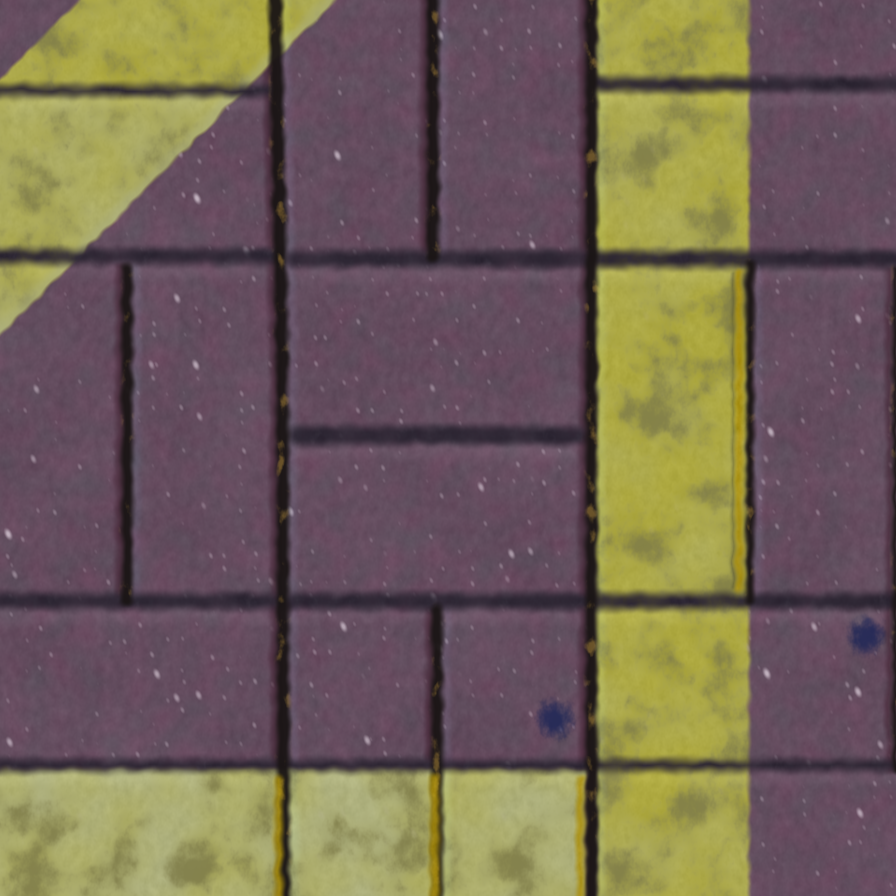
Write a WebGL 2 fragment shader that draws this texture.

```glsl
#version 300 es
precision highp float;
// Worn block paving: plum bricks with yellow marking bands and dark joints.
// Joints are distances to segments; bands are smooth masks; grain, stains
// and grit come from gradient noise and hashed cells.

uniform vec2 u_resolution;
out vec4 fragColor;

const vec3 PLUM = vec3(0.39, 0.30, 0.37);
const vec3 YELLOW = vec3(0.68, 0.66, 0.25);
const vec3 PALE = vec3(0.68, 0.69, 0.49);
const vec3 OLIVE = vec3(0.49, 0.48, 0.28);
const vec3 GOLD = vec3(0.67, 0.56, 0.05);
const vec3 SHADOW = vec3(0.17, 0.145, 0.195);
const vec3 SOIL = vec3(0.10, 0.08, 0.08);
const vec3 MAROON = vec3(0.25, 0.13, 0.19);
const vec3 INK = vec3(0.12, 0.15, 0.34);
const vec3 GRIT = vec3(0.78, 0.72, 0.77);
const float EDGE_SOFT = 0.004;    // blur of painted edges
const float ROW_SOFT = 0.0075;    // blur of shaded row joints
const float COLUMN_SOFT = 0.0045; // blur of column joints
const float WOBBLE = 0.004;       // roughness of joints

vec2 hash2(vec2 p) {
  vec3 q = fract(vec3(p.xyx) * vec3(0.1031, 0.1030, 0.0973));
  q += dot(q, q.yzx + 33.33);
  return fract((q.xx + q.yz) * q.zy);
}

float corner(vec2 cell, vec2 f, vec2 o) {
  return dot(hash2(cell + o) * 2.0 - 1.0, f - o);
}

float gradNoise(vec2 p) {
  vec2 i = floor(p), f = fract(p);
  vec2 u = f * f * f * (f * (f * 6.0 - 15.0) + 10.0);
  return mix(mix(corner(i, f, vec2(0)), corner(i, f, vec2(1, 0)), u.x),
             mix(corner(i, f, vec2(0, 1)), corner(i, f, vec2(1)), u.x), u.y);
}

float fbm(vec2 p) {
  float sum = 0.0, amp = 1.0;
  for (int i = 0; i < 3; i++) {
    sum += amp * gradNoise(p);
    p = mat2(1.6, 1.2, -1.2, 1.6) * p + 7.3;
    amp *= 0.6;
  }
  return sum;
}

// Coverage of a soft bar running from a to b
float bar(vec2 p, vec2 a, vec2 b, float halfWidth, float soft) {
  vec2 d = b - a;
  float t = clamp(dot(p - a, d) / dot(d, d), 0.0, 1.0);
  return 1.0 - smoothstep(-soft, soft, length(p - a - d * t) - halfWidth);
}
float row(vec2 p, float y, float x0, float x1, float w) {
  return bar(p, vec2(x0, y), vec2(x1, y), w, ROW_SOFT);
}
float column(vec2 p, float x, float y0, float y1, float w) {
  return bar(p, vec2(x, y0), vec2(x, y1), w, COLUMN_SOFT);
}

float rowJoints(vec2 p) {
  float j = max(row(p, 0.899, -0.1, 0.300, 0.006), row(p, 0.906, 0.665, 1.1, 0.008));
  j = max(j, max(row(p, 0.714, -0.1, 0.31, 0.008), row(p, 0.711, 0.33, 1.1, 0.009)));
  j = max(j, row(p, 0.514, 0.333, 0.645, 0.010));
  j = max(j, row(p, 0.329, -0.1, 1.1, 0.0085));
  return max(j, row(p, 0.146, -0.1, 1.1, 0.006));
}

float columnJoints(vec2 p) {
  float j = bar(p, vec2(0.306, 1.05), vec2(0.315, 0.6), 0.0075, COLUMN_SOFT);
  j = max(j, bar(p, vec2(0.315, 0.6), vec2(0.317, -0.1), 0.007, COLUMN_SOFT));
  j = max(j, column(p, 0.660, -0.1, 1.1, 0.0065));
  j = max(j, max(column(p, 0.483, 0.715, 1.1, 0.007), column(p, 0.142, 0.33, 0.70, 0.006)));
  j = max(j, max(column(p, 0.488, -0.1, 0.32, 0.006), column(p, 0.837, 0.33, 0.705, 0.0045)));
  return max(j, column(p, 0.999, 0.14, 0.70, 0.003));
}

float above(float edge, float v) {
  return smoothstep(edge - EDGE_SOFT, edge + EDGE_SOFT, v);
}

// Sparse slanted flecks, one at most per cell
float flecks(vec2 p, float cells, float density) {
  vec2 q = p * cells, id = floor(q), rnd = hash2(id + cells);
  vec2 d = fract(q) - 0.3 - 0.4 * hash2(id + 51.7);
  d.x += 0.3 * d.y;
  float size = mix(0.15, 0.29, rnd.y);
  return step(rnd.x, density) * rnd.y * (1.0 - smoothstep(0.1, 1.0, length(d * vec2(1.4, 0.9)) / size));
}

void main() {
  vec2 p = gl_FragCoord.xy / u_resolution;
  vec2 q = p + WOBBLE * vec2(gradNoise(p * 55.0), gradNoise(p * 55.0 + 31.0));
  float stain = fbm(p * 9.0), grain = fbm(p * vec2(95.0, 70.0)), tint = gradNoise(p * 36.0 + 9.0);

  // Marking bands: diagonal stripe, upright column, bottom row
  float s = q.x + 1.0 - q.y;
  float diagonal = above(0.088, s) * (1.0 - above(0.374, s)) * (1.0 - above(0.5, q.x));
  float upright = above(0.664, q.x) * (1.0 - above(0.836, q.x));
  float bottom = (1.0 - above(0.143, q.y)) * (1.0 - above(0.655, q.x));
  float marked = max(max(diagonal, upright), bottom);

  // Stone faces
  vec3 plum = PLUM + 0.035 * grain + 0.025 * stain + vec3(0.05, -0.015, 0.01) * tint;
  float wear = clamp(0.15 + 0.5 * stain + 0.65 * bottom + 0.4 * diagonal * (1.0 - above(0.9, p.y)), 0.0, 1.0);
  vec3 paint = mix(YELLOW, PALE, wear) + 0.04 * grain;
  float grime = fbm(p * 14.0 + 40.0) + 0.3 * grain;
  paint = mix(paint, OLIVE, 0.85 * smoothstep(-0.12, 0.62, grime));
  paint = mix(paint, PALE, 0.6 * smoothstep(0.350, 0.370, s) * diagonal);
  vec3 color = mix(plum, paint, marked);

  // Grit and ink spots
  float grit = max(0.95 * flecks(p, 38.0, 0.07), 0.4 * flecks(p + 0.013, 62.0, 0.25));
  color = mix(color, GRIT, grit * (1.0 - 0.9 * marked));
  float spot = min(length(p - vec2(0.619, 0.198)), length(p - vec2(0.967, 0.290)));
  color = mix(color, INK, 0.85 * (1.0 - smoothstep(0.006, 0.027, spot + 0.008 * grain)));

  // Lit upper rims, maroon right rims, cool left rims
  float rows = rowJoints(q), cols = columnJoints(q);
  color += 0.03 * rowJoints(q + vec2(0.0, 0.015));
  color = mix(color, MAROON, 0.6 * columnJoints(q + vec2(0.007, 0.0)) * (1.0 - marked));
  color += vec3(0.02, 0.04, 0.05) * columnJoints(q - vec2(0.009, 0.0));

  // Joints of uneven depth with crumbs of soil
  float depth = clamp(0.92 + 0.35 * gradNoise(p * 27.0 + 5.0) + 0.12 * grain, 0.6, 1.0);
  color = mix(color, SHADOW + 0.04 * grain, depth * rows);
  float crumbs = smoothstep(0.12, 0.5, gradNoise(p * vec2(75.0, 48.0) + 17.0) + 0.25 * grain);
  color = mix(color, mix(SOIL, OLIVE * vec3(0.85, 0.68, 0.55), crumbs), 0.95 * cols);

  // Golden flanks of the marked blocks
  float gold = max(column(q, 0.311, -0.1, 0.130, 0.004), column(q, 0.485, -0.1, 0.130, 0.005));
  gold = max(gold, max(column(q, 0.648, -0.1, 0.130, 0.004), column(q, 0.825, 0.345, 0.695, 0.004)));
  color = mix(color, GOLD + 0.06 * grain, 0.85 * gold);
  color = mix(color, OLIVE * 0.55, 0.6 * column(q, 0.818, 0.345, 0.695, 0.0005));

  fragColor = vec4(clamp(color, 0.0, 1.0), 1.0);
}
```
